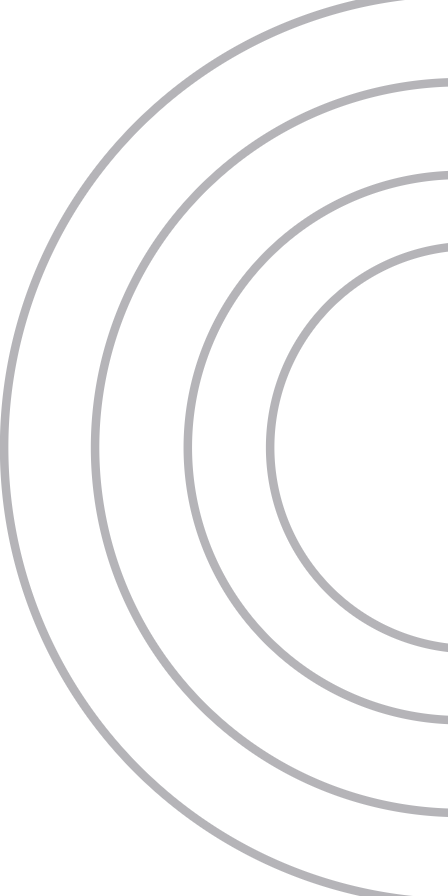
Write a Shadertoy shader that draws this background.

```glsl
// Draws four grey concentric rings on white, cut off by the right edge.

const vec3 PAPER = vec3(1.0);
const vec3 RING_GREY = vec3(0.708, 0.706, 0.722);
const float HALF_WIDTH = 0.00475;
const float CENTRE_Y = 0.5005;
const int RING_COUNT = 4;

// Each ring: centre x and radius, in canvas heights
const vec2 RINGS[RING_COUNT] = vec2[RING_COUNT](
    vec2(0.5125, 0.5079),
    vec2(0.5139, 0.4078),
    vec2(0.5139, 0.3043),
    vec2(0.5265, 0.2250)
);

// Signed distance to a circular stroke
float ringDistance(vec2 p, vec2 centre, float radius, float halfWidth) {
    return abs(length(p - centre) - radius) - halfWidth;
}

// Coverage of a shape with an edge one pixel wide
float coverage(float dist, float pixel) {
    return clamp(0.5 - dist / pixel, 0.0, 1.0);
}

void mainImage(out vec4 fragColor, in vec2 fragCoord) {
    float pixel = 1.0 / iResolution.y;
    vec2 p = fragCoord * pixel;

    // Nearest of all rings
    float dist = 1.0;
    for (int i = 0; i < RING_COUNT; i++) {
        vec2 centre = vec2(RINGS[i].x, CENTRE_Y);
        dist = min(dist, ringDistance(p, centre, RINGS[i].y, HALF_WIDTH));
    }

    fragColor = vec4(mix(PAPER, RING_GREY, coverage(dist, pixel)), 1.0);
}
```
